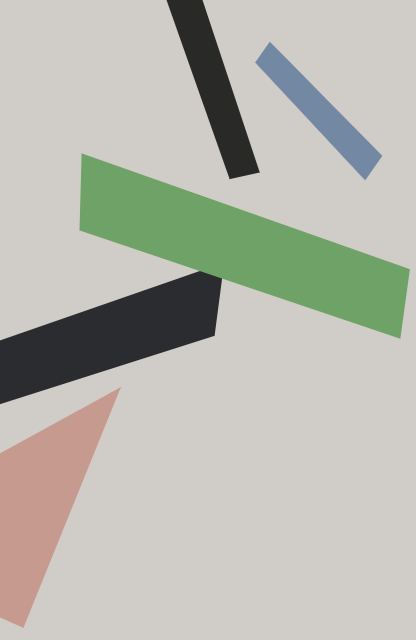
Give the GLSL for this background, as a Shadertoy shader.

```glsl
// Flat composition of five tilted slabs scattered over a warm grey ground.
// Each slab is a convex quad: the largest of its four signed edge distances,
// painted back to front with edges one pixel soft. Unit: canvas height.

const vec3 GROUND   = vec3(0.816, 0.804, 0.784);
const vec3 CHARCOAL = vec3(0.161, 0.161, 0.157);
const vec3 INK      = vec3(0.169, 0.173, 0.188);
const vec3 BLUE     = vec3(0.451, 0.533, 0.639);
const vec3 GREEN    = vec3(0.435, 0.635, 0.400);
const vec3 ROSE     = vec3(0.780, 0.604, 0.565);

// Signed distance to the line a-b, positive on its left side
float edgeDistance(vec2 p, vec2 a, vec2 b) {
    vec2 along = normalize(b - a);
    return dot(p - a, vec2(-along.y, along.x));
}

// Convex quad with clockwise corners, negative inside
float quadDistance(vec2 p, vec2 a, vec2 b, vec2 c, vec2 d) {
    return max(max(edgeDistance(p, a, b), edgeDistance(p, b, c)),
               max(edgeDistance(p, c, d), edgeDistance(p, d, a)));
}

// Lay a flat colour over the base wherever the distance is negative
vec3 paint(vec3 base, vec3 ink, float dist, float pixel) {
    return mix(base, ink, clamp(0.5 - dist / pixel, 0.0, 1.0));
}

void mainImage(out vec4 fragColor, in vec2 fragCoord) {
    float pixel = 1.0 / iResolution.y;
    vec2 p = fragCoord * pixel;
    vec3 color = GROUND;

    // Bar entering from the top
    float topBar = quadDistance(p, vec2(0.2418, 1.0521), vec2(0.2991, 1.0521),
                                   vec2(0.4059, 0.7305), vec2(0.3588, 0.7201));
    color = paint(color, CHARCOAL, topBar, pixel);

    // Thin diagonal strip at the upper right
    float strip = quadDistance(p, vec2(0.4216, 0.9349), vec2(0.5974, 0.7565),
                                  vec2(0.5706, 0.7181), vec2(0.3987, 0.9023));
    color = paint(color, BLUE, strip, pixel);

    // Wedge at the lower left
    float wedge = quadDistance(p, vec2(0.1889, 0.3952), vec2(0.0366, 0.0189),
                                  vec2(-0.0523, 0.0586), vec2(-0.0523, 0.2630));
    color = paint(color, ROSE, wedge, pixel);

    // Dark arm from the left, tucked under the wide slab
    float arm = quadDistance(p, vec2(-0.0523, 0.4499), vec2(0.3503, 0.5898),
                                vec2(0.3353, 0.4753), vec2(-0.0523, 0.3518));
    color = paint(color, INK, arm, pixel);

    // Wide slab across the middle
    float slab = quadDistance(p, vec2(0.1275, 0.7604), vec2(0.6405, 0.5794),
                                 vec2(0.6255, 0.4707), vec2(0.1242, 0.6400));
    color = paint(color, GREEN, slab, pixel);

    fragColor = vec4(color, 1.0);
}
```
